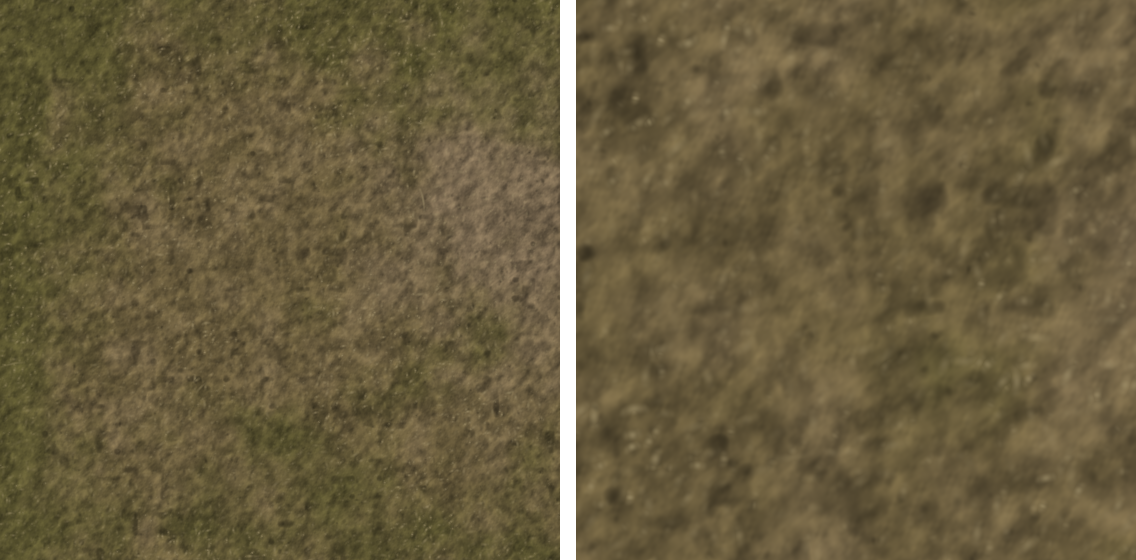
Left: the whole. Right: its middle third, enlarged.
Write a WebGL 1 fragment shader that draws this texture.

```glsl
precision highp float;
// Worn lawn seen from above: green grass thinning into dry thatch and bare soil.
// Broad noise mixes the three grounds, finer noise mottles them, and
// scattered soft strokes on jittered grids add the straw and dark stems.

uniform vec2 u_resolution;

#define GREEN_GRASS vec3(0.338, 0.318, 0.177)
#define DRY_THATCH vec3(0.405, 0.352, 0.232)
#define BARE_SOIL vec3(0.462, 0.398, 0.305)
#define STRAW vec3(0.640, 0.580, 0.430)
#define PATCH_SCALE 4.5
#define CLUMP_SCALE 19.0
#define GRAIN_SCALE 84.0
#define GRAIN_CONTRAST 0.72
#define BLADE_ANGLE 0.90
#define BLADE_SPREAD 2.0

float hash(vec2 p) {
  return fract(sin(dot(p, vec2(127.1, 311.7))) * 43758.5453);
}

float noise(vec2 p) {
  vec2 cell = floor(p);
  vec2 f = fract(p);
  f = f * f * (3.0 - 2.0 * f);
  float low = mix(hash(cell), hash(cell + vec2(1.0, 0.0)), f.x);
  float high = mix(hash(cell + vec2(0.0, 1.0)), hash(cell + 1.0), f.x);
  return mix(low, high, f.y);
}

mat2 rotation(float angle) {
  float c = cos(angle);
  float s = sin(angle);
  return mat2(c, -s, s, c);
}

// Three octaves, centred on zero.
float fbm(vec2 p) {
  float sum = 0.0;
  float weight = 0.55;
  for (int i = 0; i < 3; i++) {
    sum += weight * (noise(p) - 0.5);
    p = rotation(0.6) * p * 2.03 + 17.3;
    weight *= 0.55;
  }
  return sum;
}

// Soft, nearly straight strokes, one per grid cell; sizes are in cells.
float blades(vec2 uv, float scale, float halfLength, float width, float density, float seed) {
  vec2 p = uv * scale;
  vec2 home = floor(p);
  float cover = 0.0;
  for (int y = -1; y <= 1; y++) {
    for (int x = -1; x <= 1; x++) {
      vec2 cell = home + vec2(float(x), float(y));
      vec2 id = cell + seed;
      vec2 root = cell + vec2(hash(id + 3.1), hash(id + 7.7));
      float angle = BLADE_ANGLE + BLADE_SPREAD * (hash(id + 13.9) - 0.5);
      vec2 q = rotation(angle) * (p - root);
      float reach = halfLength * mix(0.4, 1.0, hash(id + 19.3));
      q.y += 0.3 * (hash(id + 23.5) - 0.5) * q.x * q.x / reach;
      float d = length(vec2(max(abs(q.x) - reach, 0.0), q.y));
      float taper = 1.0 - 0.6 * smoothstep(0.0, reach, abs(q.x));
      float luck = hash(id + 31.1);
      float strength = step(hash(id + 29.7), density) * mix(0.2, 1.0, luck * luck);
      cover = max(cover, strength * taper * (1.0 - smoothstep(0.0, width, d)));
    }
  }
  return cover;
}

void main() {
  vec2 uv = gl_FragCoord.xy / min(u_resolution.x, u_resolution.y);
  float patches = fbm(uv * PATCH_SCALE + 4.2);
  float clumps = fbm(uv * CLUMP_SCALE + 31.0);

  // Growth is lush at the left, the top and the lower right corner.
  float lush = 0.28 * (1.0 - smoothstep(0.0, 0.36, uv.x));
  lush += 0.26 * smoothstep(0.78, 1.0, uv.y);
  lush += 0.30 * (1.0 - smoothstep(0.0, 0.32, distance(uv, vec2(0.95, 0.1))));
  float dry = smoothstep(-0.28, 0.25, patches + 0.35 * clumps + 0.12 - lush);
  float worn = 1.0 - smoothstep(0.05, 0.48, distance(uv, vec2(0.98, 0.66)));
  worn = clamp(worn + 0.8 * clumps + 0.5 * patches, 0.0, 1.0);
  vec3 color = mix(GREEN_GRASS, DRY_THATCH, dry);
  color = mix(color, BARE_SOIL, worn * mix(0.3, 1.0, dry));

  // Fine mottling, drawn out a little along the lie of the grass.
  vec2 along = rotation(BLADE_ANGLE) * uv * vec2(0.75, 1.1);
  float grain = fbm(along * GRAIN_SCALE);
  color *= 1.0 + GRAIN_CONTRAST * grain + 0.18 * clumps;

  // Small dark gaps between tufts, and shaded stems.
  float gaps = smoothstep(0.68, 0.95, noise(uv * 62.0 + 80.0));
  gaps *= smoothstep(0.35, 0.75, noise(uv * 15.0 + 12.0));
  float stems = blades(uv, 62.0, 0.34, 0.24, 0.45, 90.0);
  color *= 1.0 - 0.26 * gaps - 0.22 * stems;

  // Short straw flecks, gathered in drifts, and a few long stalks.
  float drift = smoothstep(0.25, 0.75, noise(uv * 8.0 + 41.0));
  float flecks = blades(uv, 56.0, 0.38, 0.23, 0.60, 10.0);
  flecks = max(flecks, blades(uv, 84.0, 0.36, 0.30, 0.60, 50.0));
  float stalks = blades(uv, 10.0, 0.25, 0.034, 0.13, 130.0);
  float straw = max(flecks * mix(0.32, 0.65, drift) * (1.0 - 0.4 * worn), 0.55 * stalks);
  color = mix(color, STRAW, straw);

  gl_FragColor = vec4(clamp(color, 0.0, 1.0), 1.0);
}
```
